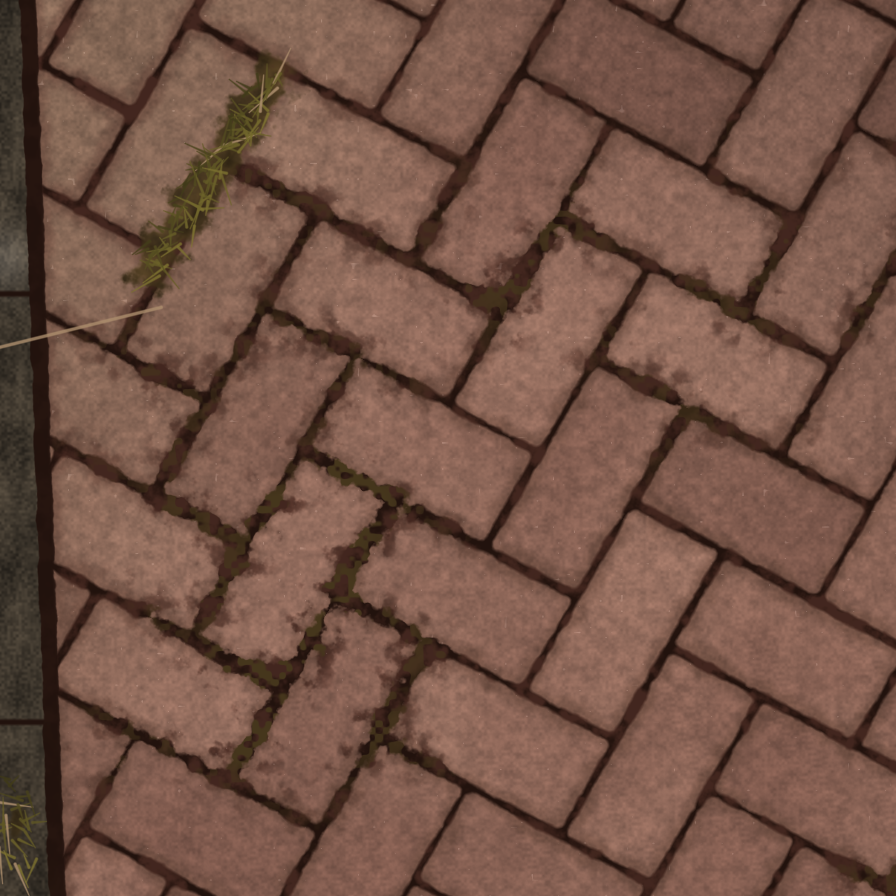
Write a Shadertoy shader that draws this texture.

```glsl
// Weathered herringbone brick paving, tilted, beside a dark curb with tufts of grass.
#define ALONG vec2(0.1029, 0.0547)    // lattice step along a brick, y down
#define ACROSS vec2(-0.0612, 0.1055)  // lattice step across a brick
#define ORIGIN vec2(0.397, 0.397)     // corner of one brick
#define UNIT 0.12                     // brick width on the canvas
#define JOINT 0.043                   // half joint, in brick widths
#define CORNER 0.06                   // corner radius, in brick widths
#define CURB_TOP 0.031                // x of the curb gap, top and bottom
#define CURB_BOTTOM 0.064
#define GAP 0.009                     // half width of the curb gap
#define GRAIN 0.13
#define BLADES 150

const vec3 BRICK = vec3(0.51, 0.36, 0.31);
const vec3 BRICK_LIGHT = vec3(0.58, 0.43, 0.37);
const vec3 BRICK_DARK = vec3(0.41, 0.29, 0.24);
const vec3 DUSTY = vec3(0.53, 0.43, 0.35);
const vec3 SOIL = vec3(0.26, 0.15, 0.12);
const vec3 SHADOW = vec3(0.13, 0.07, 0.05);
const vec3 MOSS = vec3(0.27, 0.21, 0.11);
const vec3 GRASS = vec3(0.44, 0.40, 0.17);
const vec3 STRAW = vec3(0.68, 0.56, 0.43);
const vec3 STONE = vec3(0.25, 0.22, 0.18);

float hash(vec2 p) {
    return fract(sin(dot(p, vec2(127.1, 311.7))) * 43758.5453);
}

float noise(vec2 p) {
    vec2 i = floor(p), f = fract(p);
    f = f * f * (3.0 - 2.0 * f);
    return mix(mix(hash(i), hash(i + vec2(1, 0)), f.x),
               mix(hash(i + vec2(0, 1)), hash(i + vec2(1, 1)), f.x), f.y);
}

float fbm(vec2 p) {
    float sum = 0.0, amp = 0.533;
    for (int i = 0; i < 4; i++) {
        sum += amp * noise(p);
        p = mat2(1.6, 1.2, -1.2, 1.6) * p + 7.3;
        amp *= 0.5;
    }
    return sum;
}

// x: distance to the segment, y: position along it
vec2 segment(vec2 p, vec2 a, vec2 b) {
    vec2 pa = p - a, ba = b - a;
    float h = clamp(dot(pa, ba) / dot(ba, ba), 0.0, 1.0);
    return vec2(length(pa - ba * h), h);
}

float spot(vec2 p, vec2 centre, float radius) {
    vec2 d = (p - centre) / radius;
    return exp(-dot(d, d));
}

// x: signed distance in brick widths, yz: brick identity
vec3 herringbone(vec2 q, float wear, float rough) {
    vec2 cell = floor(q);
    float k = mod(cell.x - cell.y, 4.0);
    bool flat_ = k < 1.5;
    vec2 corner = cell - (flat_ ? vec2(k, 0) : vec2(0, 3.0 - k));
    vec2 halfSize = flat_ ? vec2(1.0, 0.5) : vec2(0.5, 1.0);
    vec2 nudge = 0.025 * (vec2(hash(corner), hash(corner + 9.1)) - 0.5);
    vec2 e = abs(q - corner - halfSize - nudge) - halfSize + JOINT + CORNER;
    float d = length(max(e, 0.0)) + min(max(e.x, e.y), 0.0) - CORNER;
    d += (rough - 0.5) * (0.06 + 0.2 * wear) + 0.055 * wear;
    return vec3(d, corner);
}

void mainImage(out vec4 fragColor, in vec2 fragCoord) {
    vec2 p = fragCoord / iResolution.y;
    p.y = 1.0 - p.y;
    float px = 1.0 / iResolution.y;

    // Wear: broad noise, worn spots and the mossy joints near the curb
    float broad = fbm(p * 5.0), rough = fbm(p * 55.0), fine = noise(p * 310.0);
    float wear = 0.6 * smoothstep(0.5, 0.72, broad);
    wear += spot(p, vec2(0.32, 0.79), 0.10) + 0.8 * spot(p, vec2(0.59, 0.28), 0.10);
    wear += 0.7 * spot(p, vec2(0.38, 0.58), 0.10) + 0.6 * spot(p, vec2(0.18, 0.44), 0.11);
    wear = min(wear, 1.0);

    // Bricks, cut off at the curb
    vec2 q = inverse(mat2(ALONG, ACROSS)) * (p - ORIGIN);
    vec3 brick = herringbone(q, wear, rough);
    float curbX = mix(CURB_TOP, CURB_BOTTOM, p.y) + 0.005 * (rough - 0.5);
    float d = max(brick.x, (curbX + GAP - p.x) / UNIT);
    float tone = hash(brick.yz + 3.7);
    vec3 face = mix(BRICK, BRICK_LIGHT, smoothstep(0.25, 0.8, 0.6 * broad + 0.4 * tone));
    face = mix(face, DUSTY, 0.7 * smoothstep(0.75, 0.1, p.x + 0.6 * p.y));
    face = mix(face, BRICK_DARK, 0.75 * smoothstep(-0.15, 0.0, d + 0.12 * (rough - 0.5)));
    face = mix(face, SOIL, 0.8 * wear * smoothstep(0.5, 0.7, rough) * smoothstep(-0.32, -0.02, d));
    face *= 0.97 + 0.07 * tone + GRAIN * (fine - 0.5) + 0.3 * (fbm(p * 95.0) - 0.5);
    face *= 1.0 - 0.12 * smoothstep(0.7, 1.4, p.x + 0.5 - p.y);
    face += 0.10 * smoothstep(0.93, 1.0, noise(p * 170.0));

    // Joints filled with soil and moss
    vec3 joint = mix(SHADOW, SOIL, smoothstep(0.35, 0.7, rough));
    joint = mix(joint, MOSS, wear * smoothstep(0.4, 0.65, noise(p * 130.0)));
    vec3 col = mix(face, joint, smoothstep(-0.015, 0.015 + px / UNIT, d));

    // Curb stones with two cross joints
    float stain = fbm(p * vec2(45.0, 22.0));
    vec3 stone = STONE * (0.55 + 0.85 * stain + 0.4 * (fine - 0.5));
    stone += 0.13 * spot(p, vec2(0.005, 0.29), 0.035);
    float seam = min(abs(p.y - 0.328), abs(p.y - 0.806));
    stone = mix(SHADOW, stone, smoothstep(0.001, 0.004 + px, seam));
    col = mix(col, SHADOW, smoothstep(px, -px, p.x - curbX - GAP) * 0.85);
    col = mix(col, stone, smoothstep(px, -px, p.x - curbX + GAP));

    // Grass: a dark bed, then blades along one joint and a tuft at the curb
    vec2 bedTop = vec2(0.31, 0.08), bedEnd = vec2(0.165, 0.30), tuft = vec2(0.02, 0.92);
    float bed = segment(p, bedTop, bedEnd).x + 0.045 * (rough - 0.5);
    bed = min(bed, length((p - tuft) * vec2(1.0, 0.6)) + 0.03 * rough);
    col = mix(col, MOSS * (0.5 + rough), 0.9 * smoothstep(0.028, 0.014, bed));
    for (int i = 0; i < BLADES; i++) {
        vec2 id = vec2(float(i), 4.0);
        float a = hash(id), b = hash(id + 1.3), c = hash(id + 2.9), s = hash(id + 5.1);
        vec2 root = i % 5 == 0 ? tuft + vec2(0.05, 0.10) * (vec2(a, b) - 0.5)
                               : mix(bedTop, bedEnd, a) + 0.036 * (b - 0.5) * vec2(0.83, 0.55);
        float angle = 6.2832 * c;
        vec2 blade = segment(p, root, root + (0.014 + 0.03 * s * s) * vec2(cos(angle), sin(angle)));
        float ink = smoothstep(px, -px, blade.x - 0.0017 * (1.0 - 0.7 * blade.y));
        vec3 tint = s > 0.93 ? STRAW : GRASS * (0.55 + 0.6 * b);
        col = mix(col, tint, 0.85 * ink);
    }

    // One long dry stalk
    float stalk = segment(p, vec2(-0.01, 0.39), vec2(0.18, 0.343)).x;
    col = mix(col, STRAW, 0.8 * smoothstep(px, -px, stalk - 0.0018));
    fragColor = vec4(clamp(col, 0.0, 1.0), 1.0);
}
```
